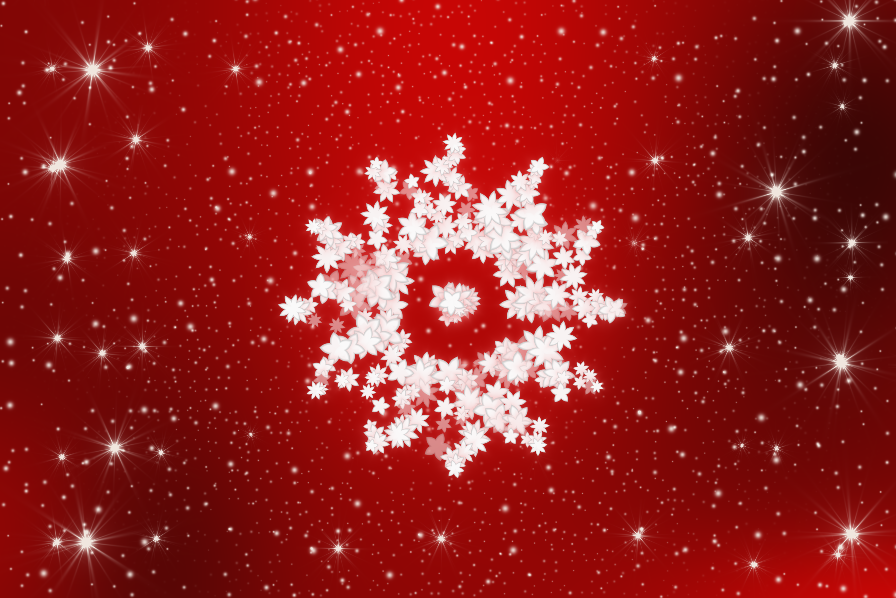
This background is drawn by a Shadertoy shader. Its source:

```glsl
// A snowflake built from paper stars on a red, glittering winter backdrop.

float hash(vec2 p) {
    vec3 q = fract(vec3(p.xyx) * 0.1031);
    q += dot(q, q.yzx + 33.33);
    return fract((q.x + q.y) * q.z);
}

vec2 hash2(vec2 p) {
    return vec2(hash(p), hash(p + 71.7));
}

float blob(vec2 p, vec2 centre, vec2 size) {
    vec2 q = (p - centre) / size;
    return exp(-dot(q, q));
}

vec3 backdrop(vec2 p) {
    float red = 0.50
        + 0.28 * blob(p, vec2(0.76, 0.95), vec2(0.40, 0.75))
        + 0.30 * blob(p, vec2(1.50, -0.02), vec2(0.40, 0.13))
        + 0.08 * blob(p, vec2(0.00, 0.12), vec2(0.16, 0.20))
        - 0.27 * blob(p, vec2(1.43, 0.74), vec2(0.24, 0.30))
        - 0.09 * blob(p, vec2(1.28, 0.35), vec2(0.30, 0.30))
        - 0.17 * blob(p, vec2(0.28, 0.06), vec2(0.20, 0.35))
        - 0.07 * blob(p, vec2(0.00, 0.45), vec2(0.20, 0.20));
    return vec3(red, 0.025, 0.02);
}

// Bright core with a halo and two sets of thin rays.
float glint(vec2 d, float size, float spin) {
    float r = length(d) / size;
    float a = atan(d.y, d.x + 1e-5);
    float sharp = 8.0 + 80.0 * r;
    float rays = pow(abs(cos(4.0 * a + spin)), sharp)
        + 0.6 * pow(abs(cos(7.0 * a - spin)), sharp);
    return exp(-60.0 * r * r) + 0.45 * exp(-6.0 * r) + 0.9 * rays * exp(-3.5 * r);
}

// One soft dot in some cells of a jittered grid.
float dots(vec2 p, float cell, float radius, float share) {
    vec2 id = floor(p / cell);
    vec2 d = (fract(p / cell) - mix(vec2(0.18), vec2(0.82), hash2(id + 5.0))) * cell;
    float size = radius * mix(0.6, 1.3, hash(id + 19.0));
    return step(hash(id + 43.0), share) * exp(-dot(d, d) / (size * size));
}

float smallGlints(vec2 p) {
    vec2 id = floor(p / 0.165);
    vec2 d = (fract(p / 0.165) - mix(vec2(0.33), vec2(0.67), hash2(id + 11.0))) * 0.165;
    float size = mix(0.018, 0.048, hash(id + 29.0));
    return step(hash(id + 37.0), 0.6) * glint(d, size, 6.0 * hash(id + 3.0));
}

// Two loose columns of large glints, running down the left and right sides.
float largeGlints(vec2 p) {
    float light = 0.0;
    for (int i = 0; i < 7; i++) {
        float k = float(i);
        vec2 right = vec2(1.377 + 0.078 * sin(2.1 * (k - 2.7)), 0.965 - 0.143 * k);
        light += glint(p - right, 0.055 + 0.03 * cos(3.1416 * k), k);
        if (i < 6) {
            vec2 left = vec2(0.146 + 0.049 * sin(0.2 - 1.3 * k), 0.883 - 0.158 * k);
            light += glint(p - left, 0.065 + 0.03 * cos(1.2566 * k), k + 0.5);
        }
    }
    return light;
}

// Inside distance of a pointed star, positive within its outline.
float paperStar(vec2 d, float size, float points, float spin) {
    float wave = abs(fract((atan(d.y, d.x + 1e-5) + spin) * points / 6.2832) - 0.5) * 2.0;
    return size * mix(0.52, 1.0, wave) - length(d);
}

// Twelve tapering arms of scattered stars, then a small cluster in the middle.
vec3 snowflake(vec3 col, vec2 p, float pixel) {
    float r = length(p);
    float halo = exp(-pow((r - 0.17) / 0.10, 2.0));
    col = mix(col, vec3(0.82, 0.06, 0.06), 0.4 * halo);
    if (r > 0.36) return col;
    for (int arm = 0; arm < 13; arm++) {
        float turn = float(arm) * 0.5236;
        vec2 along = vec2(cos(turn), sin(turn));
        for (int j = 0; j < 19; j++) {
            vec2 id = vec2(float(arm) + 2.0, float(j) + 7.0);
            vec2 rnd = hash2(id);
            float f = (float(j) + 0.5) / 19.0;
            float width = mix(0.026, 0.052, smoothstep(0.0, 0.5, f))
                * (1.0 - 0.9 * smoothstep(0.55, 1.0, f));
            vec2 place = vec2(mix(0.10, 0.277, f), (2.0 * rnd.x - 1.0) * width);
            if (arm == 12) place = 0.032 * (rnd - 0.5) * (1.5 - f);
            vec2 d = p - along * place.x - vec2(-along.y, along.x) * place.y;
            float size = mix(0.015, 0.034, rnd.y * rnd.y) * (1.15 - 0.4 * f);
            if (dot(d, d) > 9.0 * size * size) continue;
            float inside = paperStar(d, size, 5.0 + floor(4.0 * rnd.x), 6.0 * rnd.y);
            float sheer = hash(id + 51.0) < 0.2 ? 0.5 : 0.97;
            float shade = mix(0.80, 0.98, smoothstep(0.0, 0.22 * size, inside));
            col = mix(col, vec3(0.95, 0.45, 0.45), 0.16 * exp(-160.0 * max(-inside, 0.0)));
            col = mix(col, vec3(shade), sheer * smoothstep(-pixel, pixel, inside));
        }
    }
    return col;
}

void mainImage(out vec4 fragColor, in vec2 fragCoord) {
    vec2 p = fragCoord / iResolution.y;
    p.x += 0.75 - 0.5 * iResolution.x / iResolution.y;
    vec2 q = p - vec2(0.762, 0.488);
    float outer = smoothstep(0.28, 0.36, length(q));

    // Glitter: fine dust around the flake, larger specks everywhere.
    float dust = exp(-pow((length(q) - 0.40) / 0.16, 2.0));
    float light = 0.55 * dust * dots(p, 0.017, 0.0018, 0.55)
        + 0.75 * dots(p + 0.31, 0.034, 0.0026, 0.5)
        + 0.9 * dots(p + 0.57, 0.07, 0.0045, 0.55)
        + outer * smallGlints(p) + largeGlints(p);

    vec3 col = mix(backdrop(p), vec3(0.94, 0.90, 0.87), clamp(light, 0.0, 1.0));
    fragColor = vec4(snowflake(col, q, 0.7 / iResolution.y), 1.0);
}
```
